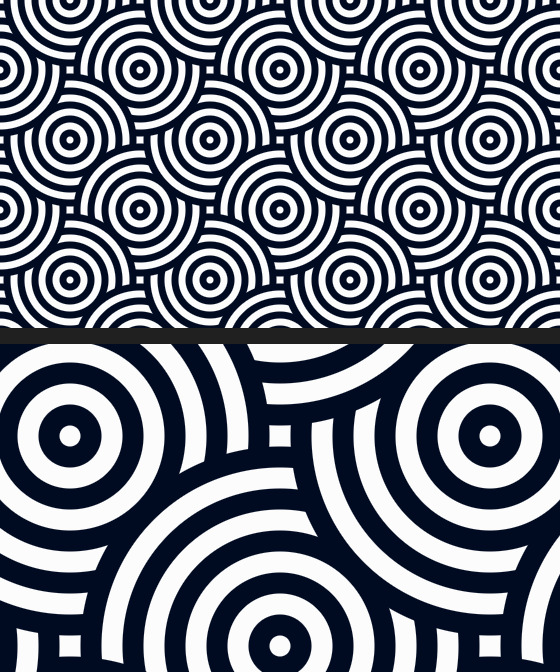
Top: the whole. Bottom: its middle third, enlarged.
A WebGL 1 fragment shader for this pattern:

```glsl
precision highp float;
// Woven lattice of overlapping discs with concentric white rings on navy.

#define REPEATS_ACROSS 4.0
#define PERIOD 10.0          // lattice period, in ring pitches
#define DISC_RADIUS 4.75     // includes the dark outer rim
#define RIM_MIDDLE 4.5       // beyond this radius the disc stays dark
#define RING_HALF_WIDTH 0.25
#define EDGE_PIXELS 1.1      // width of the smoothed edges
#define NAVY vec3(0.00, 0.04, 0.13)
#define WHITE vec3(0.99)

uniform vec2 u_resolution;

// Coverage of a shape from its signed distance (negative inside).
float coverage(float dist, float edge) {
  return clamp(0.5 - dist / edge, 0.0, 1.0);
}

// Offset from the nearest disc center of a square lattice.
vec2 latticeOffset(vec2 p, vec2 origin) {
  return mod(p - origin + 0.5 * PERIOD, PERIOD) - 0.5 * PERIOD;
}

// Lays one ringed disc over the brightness below it.
float layDisc(float below, float radius, float edge) {
  float r = min(radius, RIM_MIDDLE);
  float toRing = abs(fract(r + 0.5) - 0.5);
  float rings = coverage(toRing - RING_HALF_WIDTH, edge);
  return mix(below, rings, coverage(radius - DISC_RADIUS, edge));
}

void main() {
  // One unit is one ring pitch; the lattice hangs from the top left corner.
  float unitsPerPixel = REPEATS_ACROSS * PERIOD / u_resolution.x;
  vec2 p = (gl_FragCoord.xy - vec2(0.0, u_resolution.y)) * unitsPerPixel;
  float edge = EDGE_PIXELS * unitsPerPixel;

  // Two interleaved lattices, half a period apart.
  vec2 a = latticeOffset(p, vec2(0.0, 0.5 * PERIOD));
  vec2 b = latticeOffset(p, vec2(0.5 * PERIOD, 0.0));

  // Weave: discs of lattice a win along one diagonal, b along the other.
  vec2 aToB = a - b;
  bool aOnTop = aToB.x * aToB.y < 0.0;
  float topRadius = length(aOnTop ? a : b);
  float bottomRadius = length(aOnTop ? b : a);

  // The white ground shows only in the small gaps between four discs.
  float white = layDisc(1.0, bottomRadius, edge);
  white = layDisc(white, topRadius, edge);
  gl_FragColor = vec4(mix(NAVY, WHITE, white), 1.0);
}
```
